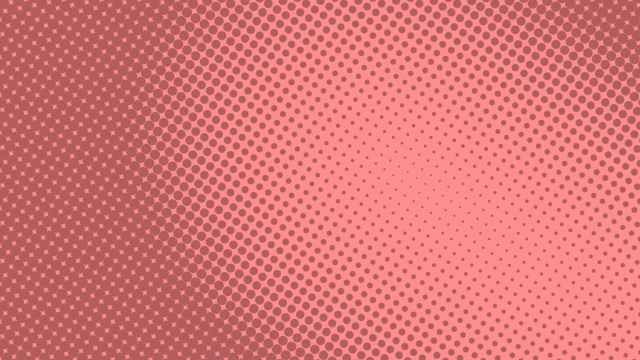
Give the GLSL for this background, as a Shadertoy shader.

```glsl
// Halftone of dark rose dots on pink, shrinking toward a slanted oval glow.

const vec3 PINK = vec3(0.995, 0.553, 0.553);
const vec3 ROSE = vec3(0.695, 0.362, 0.365);

// Lengths are in canvas heights.
const vec2 AXIS = vec2(0.83205, -0.5547);    // slope of both grid and glow
const float PITCH = 0.0291;                  // spacing of the dots
const vec2 GRID_ANCHOR = vec2(0.600, 0.562); // centre of one dot
const vec2 GLOW_CENTRE = vec2(1.134, 0.509);
const float GLOW_BACK = 0.718;               // reach toward the upper left
const float GLOW_FRONT = 2.3;                // reach toward the lower right
const float GLOW_SIDE = 0.579;               // reach across the axis

// Dot radii are fractions of the pitch.
const float RADIUS_MIN = 0.068;
const float RADIUS_GROWTH = 0.398;
const float RADIUS_MAX = 0.537;              // above 0.5 leaves star-shaped gaps

// Components of a vector along and across the shared axis.
vec2 toAxis(vec2 v) {
    return vec2(dot(v, AXIS), dot(v, vec2(-AXIS.y, AXIS.x)));
}

// Radius grows with distance from the lopsided oval's centre.
float dotRadius(vec2 fromGlow) {
    float reach = fromGlow.x < 0.0 ? GLOW_BACK : GLOW_FRONT;
    float spread = length(fromGlow / vec2(reach, GLOW_SIDE));
    return PITCH * min(RADIUS_MIN + RADIUS_GROWTH * spread, RADIUS_MAX);
}

void mainImage(out vec4 fragColor, in vec2 fragCoord) {
    vec2 position = fragCoord / iResolution.y;

    // Nearest dot of the rotated square grid
    vec2 gridPosition = toAxis(position - GRID_ANCHOR);
    vec2 dotCentre = PITCH * round(gridPosition / PITCH);

    // Each dot takes one size, sampled at its centre
    float radius = dotRadius(dotCentre + toAxis(GRID_ANCHOR - GLOW_CENTRE));
    float edge = length(gridPosition - dotCentre) - radius;

    float softness = 0.8 / iResolution.y;
    float ink = 1.0 - smoothstep(-softness, softness, edge);
    fragColor = vec4(mix(PINK, ROSE, ink), 1.0);
}
```
